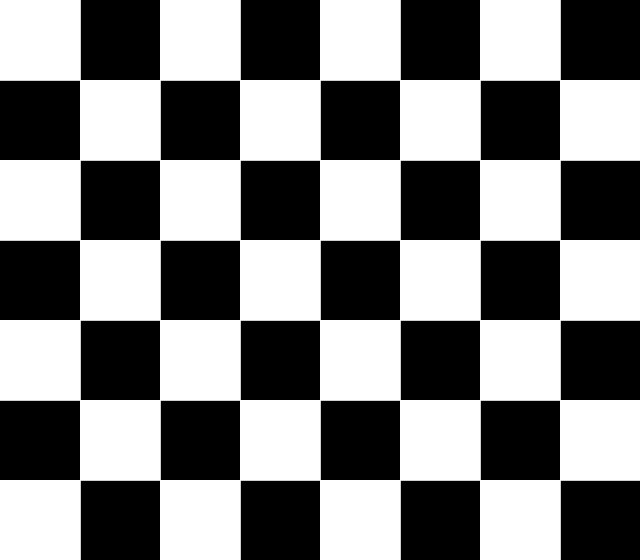
Write a WebGL 1 fragment shader that draws this pattern.

```glsl
precision highp float;
// Black and white checkerboard, eight by seven, with hairline light seams between the squares.

#define GRID vec2(8.0, 7.0)
#define SEAM 0.0102
#define LIGHT vec3(1.0)
#define DARK vec3(0.0)

uniform vec2 u_resolution;

// Square wave, +1 in even cells and -1 in odd cells, averaged over one pixel.
vec2 squareWave(vec2 cell, vec2 pixel) {
  vec2 edgeDistance = 0.5 - abs(mod(cell + 0.5, 2.0) - 1.0);
  return clamp(2.0 * edgeDistance / pixel, -1.0, 1.0);
}

// Share of the pixel covered by the seam that starts at each inner cell border.
vec2 seamCoverage(vec2 cell, vec2 pixel) {
  vec2 offset = fract(cell + 0.5) - 0.5;
  vec2 seamStart = max(offset - 0.5 * pixel, 0.0);
  vec2 seamEnd = min(offset + 0.5 * pixel, SEAM);
  vec2 inner = step(0.5, cell);
  return inner * clamp((seamEnd - seamStart) / pixel, 0.0, 1.0);
}

void main() {
  // Cell coordinates, counted from the upper left corner.
  vec2 uv = gl_FragCoord.xy / u_resolution;
  vec2 cell = vec2(uv.x, 1.0 - uv.y) * GRID;
  vec2 pixel = GRID / u_resolution;

  // Checker squares.
  vec2 wave = squareWave(cell, pixel);
  float ink = 0.5 - 0.5 * wave.x * wave.y;

  // Seams trim the left and top sides of the dark squares.
  vec2 seam = seamCoverage(cell, pixel);
  ink *= (1.0 - seam.x) * (1.0 - seam.y);

  gl_FragColor = vec4(mix(LIGHT, DARK, ink), 1.0);
}
```
